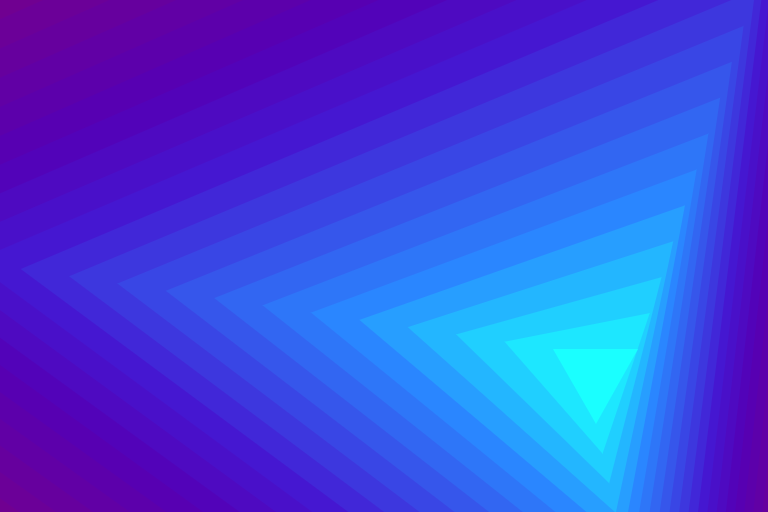
Write a Shadertoy shader that draws this background.

```glsl
const int LAYERS = 22;
const float ASPECT = 1.5;

// Corners of the innermost triangle and their drift per layer
const vec2 LEFT_CORNER = vec2(1.0800, 0.3184);
const vec2 LEFT_STEP = vec2(-0.0945, 0.0142);
const vec2 RIGHT_CORNER = vec2(1.2461, 0.3184);
const vec2 RIGHT_STEP = vec2(0.0229, 0.0701);
const vec2 LOW_CORNER = vec2(1.1640, 0.1719);
const vec2 LOW_STEP = vec2(0.0129, -0.0578);

// Colour ramp from the core outwards, and the layers of its stops
const vec3 CYAN = vec3(0.10, 1.00, 1.00);
const vec3 AZURE = vec3(0.165, 0.525, 1.00);
const vec3 INDIGO = vec3(0.27, 0.09, 0.82);
const vec3 VIOLET = vec3(0.33, 0.00, 0.71);
const vec3 PURPLE = vec3(0.44, 0.00, 0.57);
const float AZURE_LAYER = 5.0;
const float INDIGO_LAYER = 12.0;
const float VIOLET_LAYER = 15.5;
const float PURPLE_LAYER = 21.0;

float ramp(float start, float end, float x) {
    return clamp((x - start) / (end - start), 0.0, 1.0);
}

vec3 layerColor(float layer) {
    vec3 color = mix(CYAN, AZURE, ramp(0.0, AZURE_LAYER, layer));
    color = mix(color, INDIGO, ramp(AZURE_LAYER, INDIGO_LAYER, layer));
    color = mix(color, VIOLET, ramp(INDIGO_LAYER, VIOLET_LAYER, layer));
    return mix(color, PURPLE, ramp(VIOLET_LAYER, PURPLE_LAYER, layer));
}

// Signed distance to the line a-b, positive on its right side
float edgeDistance(vec2 p, vec2 a, vec2 b) {
    vec2 edge = normalize(b - a);
    return dot(p - a, vec2(edge.y, -edge.x));
}

float triangleDistance(vec2 p, float layer) {
    vec2 left = LEFT_CORNER + LEFT_STEP * layer;
    vec2 low = LOW_CORNER + LOW_STEP * layer;
    vec2 right = RIGHT_CORNER + RIGHT_STEP * layer;
    return max(edgeDistance(p, left, low),
           max(edgeDistance(p, low, right), edgeDistance(p, right, left)));
}

void mainImage(out vec4 fragColor, in vec2 fragCoord) {
    vec2 p = fragCoord / iResolution.xy * vec2(ASPECT, 1.0);
    float pixel = 1.0 / iResolution.y;

    // Paint nested triangles from the outermost to the core
    vec3 color = layerColor(float(LAYERS));
    for (int i = LAYERS - 1; i >= 0; i--) {
        float layer = float(i);
        float coverage = clamp(0.5 - triangleDistance(p, layer) / pixel, 0.0, 1.0);
        color = mix(color, layerColor(layer), coverage);
    }
    fragColor = vec4(color, 1.0);
}
```
